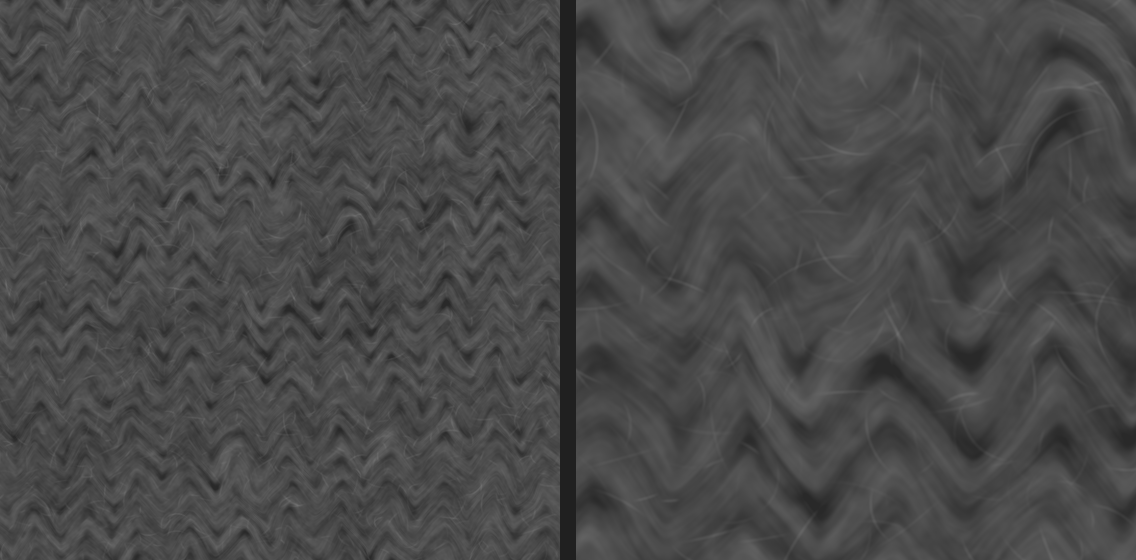
Left: the whole. Right: its middle third, enlarged.
Reproduce this texture procedurally as a WebGL 2 fragment shader.

```glsl
#version 300 es
precision highp float;
// Soft charcoal wool knit: 11 columns of V stitches, 22 rows, under brushed fuzz.
// A rounded zigzag bends the rows into yarn strands; cellular tufts stretched along
// them give irregular wool, with dark pores, loose hairs and two worn hollows on top.

uniform vec2 u_resolution;
out vec4 outColor;

const float PI = 3.14159265;
const vec2 LEGS_AND_ROWS = vec2(22.0, 22.0); // two legs per V column
const float ZIGZAG_RISE = 0.52;              // half the leg height, in rows
const float CORNER_ROUNDING = 0.96;
const float WOOL_GREY = 0.297;
const float STRAND_DEPTH = 0.021;
const float PORE_DEPTH = 0.058;
const float CLUMP_DEPTH = 0.030;
const float FIBRE_DEPTH = 0.026;
const float FUZZ_DEPTH = 0.020;
const float MOTTLE_DEPTH = 0.010;
const float HOLLOW_DEPTH = 0.055;
const float HAIR_LIGHT = 0.055;
const float HAIR_WIDTH = 0.0011;
const int HAIR_LAYERS = 3;

vec3 hash3(vec2 cell) {
    vec3 p = fract(cell.xyx * vec3(0.1031, 0.1030, 0.0973));
    p += dot(p, p.yxz + 33.33);
    return fract((p.xxy + p.yzz) * p.zyx);
}

// Cellular noise: one soft blob of random sign and strength per cell.
float tufts(vec2 p) {
    vec2 cell = floor(p);
    float sum = 0.0;
    for (int j = -1; j <= 1; j++) {
        for (int i = -1; i <= 1; i++) {
            vec2 id = cell + vec2(i, j);
            vec3 h = hash3(id + 57.0);
            vec2 d = p - id - h.xy;
            float falloff = max(0.0, 1.0 - dot(d, d));
            sum += (2.0 * h.z - 1.0) * falloff * falloff;
        }
    }
    return sum;
}

// Short curved hairs, at most one per cell, in units of the canvas.
float hairs(vec2 uv, float cells, float seed) {
    vec2 p = uv * cells;
    vec2 cell = floor(p);
    float pixel = 1.0 / min(u_resolution.x, u_resolution.y);
    float light = 0.0;
    for (int j = -1; j <= 1; j++) {
        for (int i = -1; i <= 1; i++) {
            vec2 id = cell + vec2(i, j);
            vec3 place = hash3(id + seed);
            vec3 form = hash3(id + seed + 211.0);
            float angle = PI * place.z;
            vec2 along = vec2(cos(angle), sin(angle));
            vec2 d = p - id - place.xy;
            vec2 q = vec2(dot(d, along), dot(d, vec2(-along.y, along.x)));
            q.y -= (form.x - 0.5) * 1.6 * q.x * q.x;
            float halfLength = mix(0.25, 0.75, form.y);
            float body = 1.0 - smoothstep(0.3 * halfLength, halfLength, abs(q.x));
            float line = 1.0 - smoothstep(0.0, HAIR_WIDTH + pixel, abs(q.y) / cells);
            light += line * body * form.z * form.z;
        }
    }
    return light;
}

// Elongated soft dip, leaning up to the right.
float hollow(vec2 uv, vec2 centre, vec2 size) {
    vec2 d = uv - centre;
    vec2 q = vec2(dot(d, vec2(0.88, 0.47)), dot(d, vec2(-0.47, 0.88))) / size;
    return exp(-dot(q, q));
}

void main() {
    vec2 uv = gl_FragCoord.xy / u_resolution;

    // Hand-made unevenness: slow drift of the cloth and wobble of each stitch.
    vec2 drift = 0.004 * sin(uv.yx * vec2(7.0, 9.0) + vec2(0.6, 2.1))
               + 0.002 * sin(uv.yx * vec2(19.0, 16.0) + uv * 8.0);
    vec2 wobble = vec2(tufts(uv * 17.0), tufts(uv * 19.0 + 40.0));
    vec2 knit = (uv + drift + 0.009 * wobble) * LEGS_AND_ROWS;

    // Bend the rows into V stitches.
    float zigzag = asin(CORNER_ROUNDING * sin(PI * knit.x)) / asin(CORNER_ROUNDING);
    vec2 yarn = vec2(knit.x, knit.y + ZIGZAG_RISE * zigzag);

    // Strand crowns, and pores where the gaps meet the column folds.
    float crown = cos(2.0 * PI * yarn.y);
    float gap = pow(0.5 - 0.5 * crown, 2.5);
    float fold = pow(abs(sin(PI * knit.x)), 3.0);
    float clump = tufts(yarn * vec2(1.0, 1.6) + 11.0);
    float strength = clamp(0.8 + 0.9 * tufts(knit * 0.8 + 90.0), 0.15, 1.6);

    float grey = WOOL_GREY;
    grey += STRAND_DEPTH * crown * strength;
    grey -= PORE_DEPTH * gap * fold * strength;
    grey += CLUMP_DEPTH * clump;

    // Wool fibres follow the strands; fuzz and mottling lie across them.
    grey += FIBRE_DEPTH * tufts(yarn * vec2(2.4, 6.0) + 23.0);
    grey += 0.6 * FIBRE_DEPTH * tufts(yarn * vec2(4.0, 13.0) + 71.0);
    grey += FUZZ_DEPTH * tufts(uv * 95.0 + 1.5 * wobble);
    grey += 0.5 * FUZZ_DEPTH * tufts(uv * 210.0);
    grey += MOTTLE_DEPTH * tufts(uv * 5.0 + 8.0);

    // Worn hollows.
    grey -= HOLLOW_DEPTH * hollow(uv, vec2(0.58, 0.845), vec2(0.032, 0.018));
    grey -= 0.7 * HOLLOW_DEPTH * hollow(uv, vec2(0.635, 0.415), vec2(0.070, 0.026));

    // Loose hairs catching the light.
    for (int i = 0; i < HAIR_LAYERS; i++) {
        float layer = float(i);
        grey += HAIR_LIGHT * hairs(uv + 0.003 * wobble, 21.0 + 8.0 * layer, 31.0 * layer);
    }

    outColor = vec4(vec3(clamp(grey, 0.16, 0.50)), 1.0);
}
```
